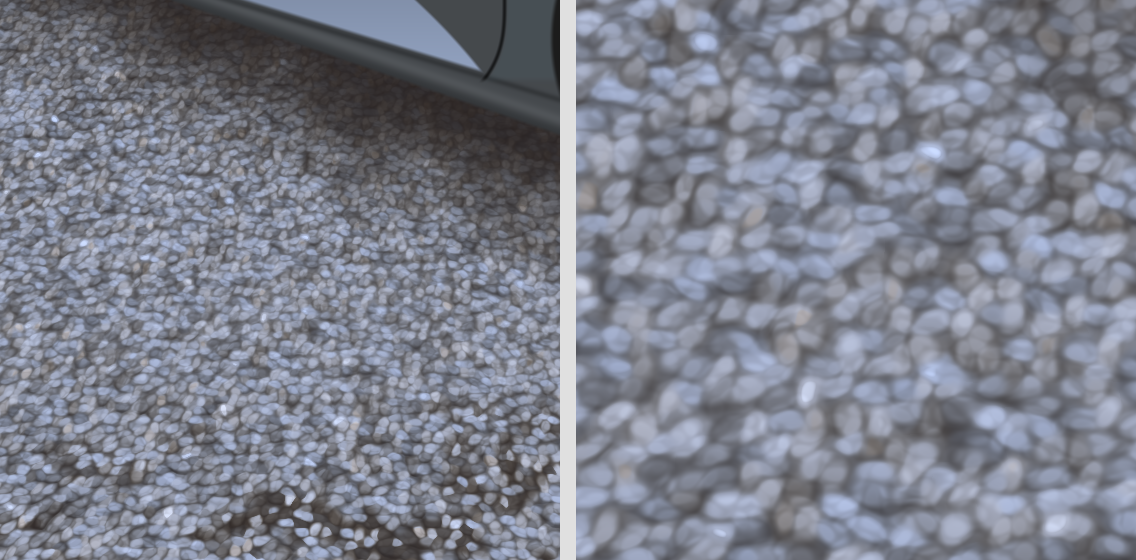
Left, the full canvas; right, a detail of the centre.
Give the GLSL for this texture, as a three.js fragment shader.

```glsl
// Blue-grey gravel seen at an angle, running up into the shadow of a parked car.
// Two sizes of blurred Voronoi pebbles that shrink with distance, toned by gradient
// noise; the car sill, pale door panel and seams are drawn from lines and curves.

#define STONES_ACROSS 44.0
#define FAR_SHRINK 0.7
#define STONE_STRETCH 1.3
#define STONE_TILT 0.5
#define TONE_BASE 0.89
#define TONE_SPREAD 0.62
#define SHADOW_REACH 0.27
#define SHADOW_DEPTH 0.12
#define SOIL_COLOR vec3(0.15, 0.13, 0.135)
#define STONE_COLOR vec3(0.62, 0.65, 0.74)
#define PANEL_COLOR vec3(0.54, 0.60, 0.71)
#define BODY_COLOR vec3(0.27, 0.285, 0.30)

varying vec2 vUv;

vec2 hash2(vec2 p) {
  p = vec2(dot(p, vec2(127.1, 311.7)), dot(p, vec2(269.5, 183.3)));
  return fract(sin(p) * 43758.55);
}

float gradDot(vec2 cell, vec2 corner, vec2 f) {
  return dot(hash2(cell + corner) * 2.0 - 1.0, f - corner);
}

float gradientNoise(vec2 p) {
  vec2 i = floor(p), f = fract(p);
  vec2 u = f * f * f * (f * (f * 6.0 - 15.0) + 10.0);
  vec2 e = vec2(1.0, 0.0);
  return mix(mix(gradDot(i, e.yy, f), gradDot(i, e.xy, f), u.x),
             mix(gradDot(i, e.yx, f), gradDot(i, e.xx, f), u.x), u.y);
}

// Blurred Voronoi: x = stone tone, y = tint seed, z = distance to centre, w = height on stone
vec4 stones(vec2 p, float sharpness) {
  vec2 cell = floor(p);
  float total = 0.0;
  vec4 sum = vec4(0.0);
  for (int j = -1; j <= 1; j++) {
    for (int i = -1; i <= 1; i++) {
      vec2 id = cell + vec2(float(i), float(j));
      vec2 seed = hash2(id + 57.0);
      vec2 rel = p - id - 0.08 - 0.84 * hash2(id);
      float angle = STONE_TILT + 2.2 * (seed.y - 0.5);
      float c = cos(angle), s = sin(angle);
      vec2 q = vec2(c * rel.x + s * rel.y, c * rel.y - s * rel.x);
      float d = length(q * vec2(1.0 / STONE_STRETCH, 1.15));
      float weight = exp(-sharpness * sqrt(d * d + 0.01));
      sum += weight * vec4(seed, d, rel.y);
      total += weight;
    }
  }
  return sum / total;
}

vec3 gravel(vec2 uv, float carDistance) {
  // Ground coordinates: stones shrink evenly with distance
  vec2 p = vec2((uv.x - 0.5) * (1.0 + FAR_SHRINK * uv.y),
                1.12 * uv.y * (1.0 + 0.5 * FAR_SHRINK * uv.y));
  p *= STONES_ACROSS;
  p += 0.3 * vec2(gradientNoise(p * 0.8), gradientNoise(p * 0.8 + 31.0));
  float focus = smoothstep(0.45, 0.0, uv.y);
  float sharpness = mix(9.0, 17.0, focus);
  vec4 stone = stones(p + 80.0, sharpness);
  vec4 grit = stones(mat2(1.4, 0.4, -0.4, 1.4) * p + 140.0, sharpness * 0.8);

  // Stone tone with dark hollows between, light from above
  float solid = smoothstep(0.72, 0.3, stone.z);
  float tone = TONE_BASE + TONE_SPREAD * (stone.x - 0.5);
  tone += 0.3 * (grit.x - 0.5);
  tone *= mix(mix(0.64, 0.48, focus), 1.06, solid);
  tone *= mix(0.84, 1.03, smoothstep(0.75, 0.3, grit.z));
  tone += 0.16 * stone.w + 0.09 * (0.5 - uv.y);
  tone += 0.16 * gradientNoise(uv * vec2(5.0, 8.0) + 4.0);
  tone += 0.16 * gradientNoise(uv * vec2(14.0, 22.0) + 9.0);
  tone = min(tone, 0.92 + 0.6 * (tone - 0.92));
  tone += 0.25 * smoothstep(0.95, 0.99, stone.x) * solid;

  // Bare soil between the stones near the viewer
  float patches = gradientNoise(uv * vec2(5.0, 9.0) + 12.0)
                + 0.6 * gradientNoise(uv * 19.0);
  float soil = smoothstep(0.02, 0.35, patches + 0.12 * uv.x)
             * smoothstep(0.28, 0.06, uv.y - 0.1 * uv.x);
  soil *= 1.0 - smoothstep(0.35, 0.65, stone.x) * solid;
  tone *= 1.0 - 0.6 * soil;

  // Broad shadow beneath the car, wider to the right
  float ragged = carDistance + 0.08 * gradientNoise(uv * 7.0)
               + 0.05 * gradientNoise(uv * 17.0) - 0.06 * (uv.x - 0.4);
  float lit = smoothstep(-0.02, SHADOW_REACH, ragged);
  tone *= mix(SHADOW_DEPTH, 1.0, lit);

  // Colour ramp with cool and warm stones
  tone = max(tone, 0.0);
  vec3 color = mix(SOIL_COLOR, STONE_COLOR, tone);
  color.b -= 0.07 * tone * max(1.0 - tone, 0.0);
  color *= mix(vec3(0.97, 1.0, 1.04), vec3(1.03, 1.0, 0.95), stone.y);
  float warm = max(0.6 * smoothstep(0.92, 0.98, stone.y), 0.7 * soil);
  warm = max(warm, 0.4 * (1.0 - lit));
  return color * mix(vec3(1.0), vec3(1.06, 0.99, 0.9), warm);
}

vec3 carBody(vec2 uv, float height) {
  float drop = 1.0 - uv.y;
  // Sill: dark lower lip with a dull highlight
  vec3 color = mix(BODY_COLOR * 0.75, BODY_COLOR, smoothstep(0.0, 0.03, height));
  color += 0.05 * exp(-pow((height - 0.024) / 0.011, 2.0));

  // Pale reflecting door panel, bounded by a line and a curve
  float aboveSill = uv.y - 1.0 + 0.30 * (uv.x - 0.436);
  float curve = 0.742 + drop * (1.08 - 1.2 * drop);
  float panel = smoothstep(-0.004, 0.005, aboveSill)
              * smoothstep(-0.004, 0.005, curve - uv.x);
  color *= 1.0 - 0.25 * exp(-pow((aboveSill + 0.009) / 0.006, 2.0));
  color = mix(color, PANEL_COLOR * (0.94 + 0.9 * drop), panel);

  // Door seam, lighter rear body and wheel arch
  float seam = uv.x - 0.901 + 12.8 * drop * drop * drop;
  seam /= sqrt(1.0 + pow(38.4 * drop * drop, 2.0));
  float seamEnd = smoothstep(0.15, 0.135, drop);
  color += vec3(0.01, 0.025, 0.03) * smoothstep(0.0, 0.01, seam) * seamEnd;
  color *= 1.0 - 0.65 * smoothstep(0.006, 0.0, abs(seam)) * seamEnd;
  float arch = length((uv - vec2(1.07, 0.93)) * vec2(1.0, 0.5));
  return mix(color, vec3(0.11), smoothstep(0.09, 0.08, arch));
}

void main() {
  float height = 0.945 * (vUv.y - 1.0 + 0.347 * (vUv.x - 0.306));
  vec3 color = gravel(vUv, -height);
  color = mix(color, carBody(vUv, height), smoothstep(-0.004, 0.004, height));
  gl_FragColor = vec4(color, 1.0);
}
```
